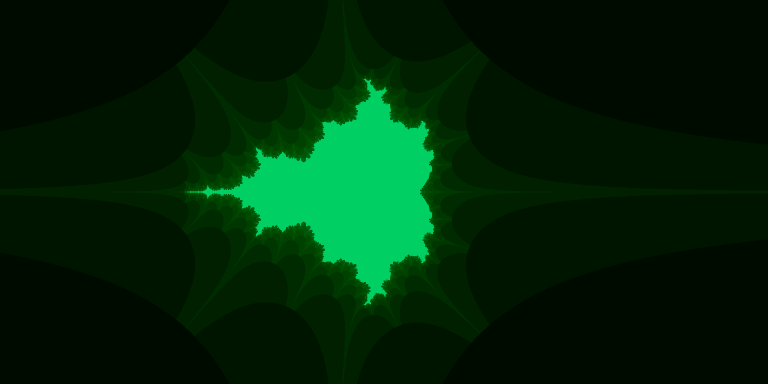
Write a WebGL 1 fragment shader that draws this background.

```glsl
precision highp float;
// Quadratic escape-time fractal: a flat green body among dark green bands.
// Orbits stop once their imaginary part leaves a strip, which opens the
// bands along the axes; four samples per pixel smooth the edges.

uniform vec2 u_resolution;

const int MAX_STEPS = 10;

vec3 bandColor(float escapeStep) {
  float green = 0.042 * (escapeStep - 1.0);
  float blue = 0.03 * max(escapeStep - 8.0, 0.0);
  return vec3(0.0, green, blue);
}

vec3 fractalColor(vec2 c) {
  vec2 z = vec2(0.0);
  for (int i = 1; i <= MAX_STEPS; i++) {
    z = vec2(z.x * z.x - z.y * z.y, 2.0 * z.x * z.y) + c;
    if (abs(z.y) > 4.0) return bandColor(float(i));
  }
  return vec3(0.0, 0.81, 0.39);
}

void main() {
  vec3 color = vec3(0.0);

  // Average a two by two grid inside the pixel.
  for (int j = 0; j < 2; j++) {
    for (int i = 0; i < 2; i++) {
      vec2 offset = 0.5 * vec2(float(i), float(j)) - 0.25;
      vec2 p = (gl_FragCoord.xy + offset - 0.5 * u_resolution) / u_resolution.y;
      color += 0.25 * fractalColor(3.8 * p - vec2(0.025, 0.0));
    }
  }

  gl_FragColor = vec4(color, 1.0);
}
```
